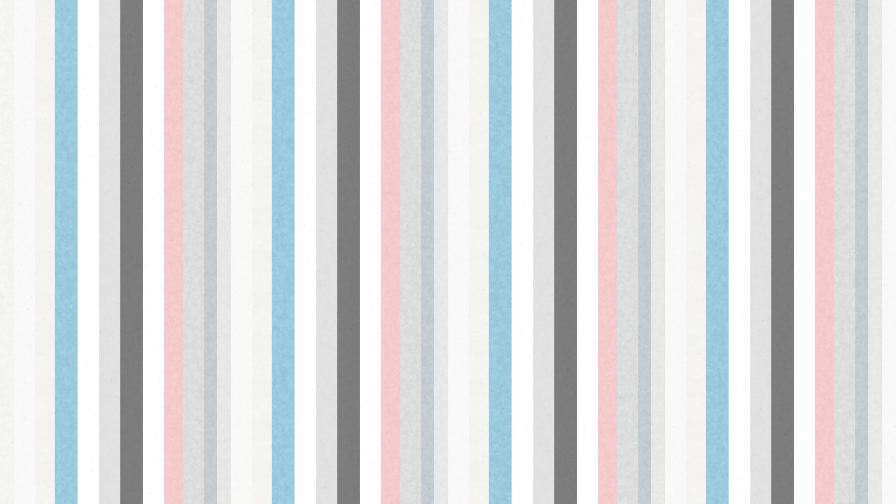
This pattern is drawn by a Shadertoy shader. Its source:

```glsl
// Vertical pastel stripes on lightly grained paper, in a repeat of eleven bands.

// Lengths are in canvas heights; stripe edges are fractions of one repeat.
const float PERIOD = 0.4306;
const float FIRST_BLUE = 0.1088;    // left edge of the first blue stripe
const float SEAM = 0.045;           // moves the wrap inside the cream band
const float GRAIN_SCALE = 190.0;
const float FLECK_SCALE = 42.0;
const float FLECK_DEPTH = 0.035;
const float BLOCK_HEIGHT = 0.042;   // faint tonal blocks down the cream band
const float BLOCK_DEPTH = 0.006;
const int BANDS = 11;
const int PALE_GREY = 8;
const vec3 FADED_GREY = vec3(0.957, 0.957, 0.949);

const float LEFT_EDGE[BANDS] = float[](
    0.0, 0.105, 0.204, 0.301, 0.406, 0.503, 0.591, 0.688, 0.747, 0.812, 0.909);

// rgb is the colour, a is the grain strength.
const vec4 BAND[BANDS] = vec4[](
    vec4(0.610, 0.795, 0.870, 0.050),   // blue
    vec4(0.997, 0.997, 0.997, 0.004),   // white
    vec4(0.882, 0.882, 0.882, 0.016),   // light grey
    vec4(0.490, 0.490, 0.490, 0.018),   // dark grey
    vec4(0.997, 0.997, 0.997, 0.004),   // white
    vec4(0.965, 0.795, 0.802, 0.030),   // pink
    vec4(0.862, 0.866, 0.866, 0.040),   // mottled grey
    vec4(0.760, 0.800, 0.820, 0.040),   // blue grey
    vec4(0.908, 0.908, 0.902, 0.022),   // pale grey
    vec4(0.972, 0.972, 0.972, 0.008),   // off-white
    vec4(0.957, 0.955, 0.940, 0.012));  // cream

vec2 hash22(vec2 p) {
    vec3 q = fract(p.xyx * vec3(0.1031, 0.1030, 0.0973));
    q += dot(q, q.yzx + 33.33);
    return fract((q.xx + q.yz) * q.zy);
}

// Distance to the nearest scattered point, with that point's random value.
vec2 cellular(vec2 p) {
    vec2 cell = floor(p);
    vec2 nearest = vec2(9.0, 0.0);
    for (int y = -1; y <= 1; y++) {
        for (int x = -1; x <= 1; x++) {
            vec2 id = cell + vec2(x, y);
            vec2 rnd = hash22(id + 100.0);
            float d = length(id + rnd - p);
            if (d < nearest.x) nearest = vec2(d, hash22(id + 300.0).x);
        }
    }
    return nearest;
}

// Fine fibres plus a broader mottling, centred on zero.
float paperGrain(vec2 p) {
    float fine = cellular(p * GRAIN_SCALE).y - 0.5;
    float broad = 0.45 - cellular(p * GRAIN_SCALE * 0.3).x;
    return fine * 0.7 + broad * 0.5;
}

// Blends the bands from left to right with one-pixel edges.
vec4 stripes(float x, float pixel) {
    float phase = (x - FIRST_BLUE) / PERIOD + SEAM;
    float t = fract(phase) - SEAM;
    float width = pixel / PERIOD;
    vec4 paint = BAND[BANDS - 1];
    for (int i = 0; i < BANDS; i++) {
        vec4 band = BAND[i];
        if (i == PALE_GREY && phase < 0.0) band.rgb = FADED_GREY;
        paint = mix(paint, band, clamp((t - LEFT_EDGE[i]) / width + 0.5, 0.0, 1.0));
    }
    return paint;
}

void mainImage(out vec4 fragColor, in vec2 fragCoord) {
    float pixel = 1.0 / iResolution.y;
    vec2 p = fragCoord * pixel;
    vec4 paint = stripes(p.x, pixel);
    vec3 color = paint.rgb + paint.a * paperGrain(p);

    // Soft horizontal blocks, only in the cream band
    float t = fract((p.x - FIRST_BLUE) / PERIOD);
    float cream = step(LEFT_EDGE[BANDS - 1], t);
    float wave = sin(p.y * 3.14159 / BLOCK_HEIGHT);
    color += cream * BLOCK_DEPTH * smoothstep(-0.2, 0.2, wave) - cream * BLOCK_DEPTH * 0.5;

    // Sparse pale specks across the paper
    vec2 speck = cellular(p * FLECK_SCALE);
    float radius = 0.07;
    float soft = pixel * FLECK_SCALE;
    float mark = (1.0 - smoothstep(radius - soft * 0.5, radius + soft * 0.5, speck.x))
               * step(0.8, speck.y);
    color -= FLECK_DEPTH * mark;

    fragColor = vec4(clamp(color, 0.0, 1.0), 1.0);
}
```
